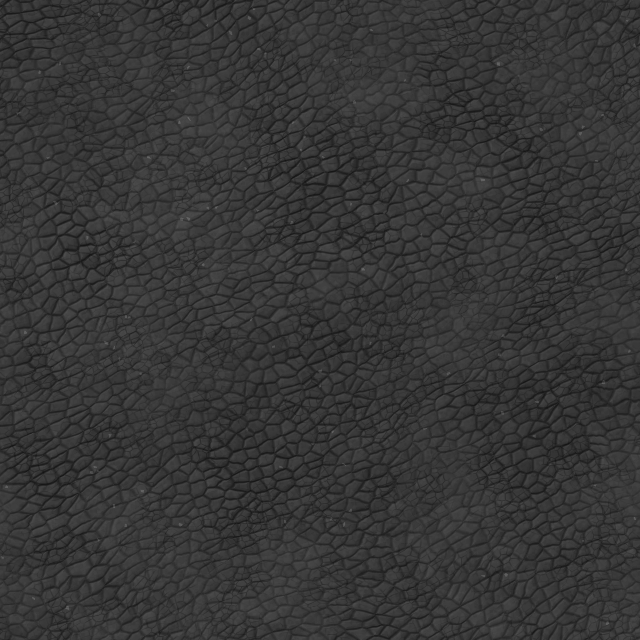
Write a Shadertoy shader that draws this texture.

```glsl
// Dark grained leather: stretched cellular noise, tilted along a rising diagonal,
// gives pebbles split by creases with a lit rim; finer cells add wrinkles and grain,
// and layered sines bend the pattern and cloud its tone.

vec2 hash2(vec2 p) {
    vec3 q = fract(p.xyx * vec3(0.1031, 0.1030, 0.0973));
    q += dot(q, q.yzx + 33.33);
    return fract((q.xx + q.yz) * q.zy);
}

// Layered sines, roughly -1 to 1
float clouds(vec2 p) {
    float sum = 0.0, amplitude = 0.6;
    for (int i = 0; i < 5; i++) {
        p = mat2(0.8, 0.6, -0.6, 0.8) * p * 1.7 + 0.7 * sin(p.yx * 1.3) + 2.1;
        sum += amplitude * sin(p.x) * sin(p.y);
        amplitude *= 0.7;
    }
    return sum;
}

// Cellular noise: x = distance to border, yz = direction to it, w = cell value
vec4 cells(vec2 p) {
    vec2 base = floor(p), local = fract(p);
    vec2 nearest = vec2(0.0), nearestCell = vec2(0.0);
    float best = 9.0;
    for (int y = -1; y <= 1; y++)
    for (int x = -1; x <= 1; x++) {
        vec2 cell = vec2(x, y);
        vec2 offset = cell + 0.1 + 0.8 * hash2(base + cell) - local;
        if (dot(offset, offset) < best) {
            best = dot(offset, offset);
            nearest = offset;
            nearestCell = cell;
        }
    }
    float border = 9.0;
    vec2 normal = vec2(0.0, 1.0);
    for (int y = -2; y <= 2; y++)
    for (int x = -2; x <= 2; x++) {
        vec2 cell = nearestCell + vec2(x, y);
        vec2 offset = cell + 0.1 + 0.8 * hash2(base + cell) - local;
        vec2 gap = offset - nearest;
        if (dot(gap, gap) > 0.0001) {
            float d = dot(0.5 * (nearest + offset), normalize(gap));
            if (d < border) {
                border = d;
                normal = normalize(gap);
            }
        }
    }
    return vec4(border, normal, hash2(base + nearestCell + 71.0).x);
}

void mainImage(out vec4 fragColor, in vec2 fragCoord) {
    vec2 uv = fragCoord / iResolution.y;

    // Bend the grain broadly, then make the creases ragged
    vec2 p = uv + 0.012 * sin(uv.yx * vec2(9.0, 11.0) + 2.0 * sin(uv * 6.0));
    p += 0.004 * vec2(clouds(uv * 14.0), clouds(uv * 14.0 + 40.0));

    // Axes along and across the diagonal grain
    vec2 grainSpace = vec2(dot(p, vec2(0.92, 0.38)), dot(p, vec2(-0.38, 0.92))) + 3.0;
    vec4 pebble = cells(grainSpace * vec2(40.0, 60.0));
    vec4 wrinkle = cells(grainSpace * vec2(74.0, 98.0) + 17.0);
    vec4 pore = cells(uv * 165.0 + 50.0);

    // Worn and deeply creased areas
    float broad = clouds(uv * 2.6 + 1.0);
    float wear = clouds(uv * 7.0 + 9.0);
    float depth = clamp(0.72 - 0.35 * wear, 0.3, 1.0);

    // Creases running along the grain are the deepest
    float along = mix(0.5, 1.0, abs(pebble.z));
    float crease = (1.0 - smoothstep(0.0, 0.17, pebble.x)) * along * depth;
    float fineCrease = (1.0 - smoothstep(0.0, 0.15, wrinkle.x)) * smoothstep(-0.5, 0.9, clouds(uv * 19.0));

    // Rims that face the upper left catch light
    float facing = dot(pebble.yz, vec2(-0.45, 0.89));
    float rim = smoothstep(0.06, 0.16, pebble.x) * (1.0 - smoothstep(0.16, 0.36, pebble.x));

    float tone = 0.238 + 0.016 * broad + 0.009 * wear;
    tone += 0.03 * (pebble.w - 0.5) + 0.022 * (wrinkle.w - 0.5);
    tone += 0.034 * (pore.w - 0.5) * smoothstep(0.0, 0.25, pore.x);
    tone += 0.034 * rim * facing * depth;
    tone *= (1.0 - 0.56 * crease) * (1.0 - 0.26 * fineCrease);

    // Rare pale specks
    tone += 0.1 * step(0.996, pore.w) * smoothstep(0.05, 0.3, pore.x);

    fragColor = vec4(vec3(tone), 1.0);
}
```
